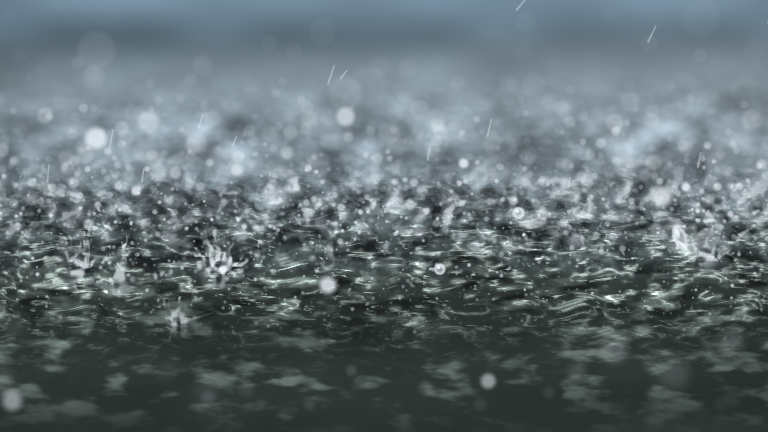
This texture is drawn by a WebGL 1 fragment shader. Its source:

```glsl
precision highp float;
// Heavy rain striking dark water: blurred spray behind, sharp splashes, soft foreground.
uniform vec2 u_resolution;

#define DEEP vec3(0.172, 0.204, 0.195)
#define MIST vec3(0.515, 0.575, 0.615)
#define SHINE vec3(0.89, 0.925, 0.95)
#define FOCUS_Y 0.37
#define FOCUS_DEPTH 0.13
#define SPRAY_GAIN 0.85
#define RIPPLE_GAIN 0.60
#define STREAKS 14

float hash(vec2 p) {
  p = fract(p * vec2(0.1317, 0.1731) + 0.137);
  p += dot(p, p.yx + 19.19);
  return fract((p.x + p.y) * p.x * 37.31);
}

vec2 hash2(vec2 p) { return vec2(hash(p), hash(p + 41.7)); }

float noise(vec2 p) {
  vec2 i = floor(p), f = fract(p);
  f = f * f * (3.0 - 2.0 * f);
  return mix(mix(hash(i), hash(i + vec2(1.0, 0.0)), f.x),
             mix(hash(i + vec2(0.0, 1.0)), hash(i + 1.0), f.x), f.y);
}

float fbm(vec2 p) {
  float sum = 0.0, gain = 0.53;
  for (int i = 0; i < 4; i++) {
    sum += gain * noise(p);
    p = mat2(1.7, 0.5, -0.5, 1.9) * p + 13.1;
    gain *= 0.5;
  }
  return sum;
}

float band(float y, float lo, float hi, float soft) {
  return smoothstep(lo - soft, lo + soft, y) * (1.0 - smoothstep(hi - soft, hi + soft, y));
}

float disc(vec2 p, vec2 centre, float radius, float blur) {
  float edge = max(radius * blur, 1.0 / u_resolution.y);
  return 1.0 - smoothstep(radius - edge, radius + edge, length(p - centre));
}

// Scattered out-of-focus drops, one candidate in each cell.
float bokeh(vec2 p, float cell, float fill, float blur, float lo, float hi) {
  float sum = 0.0;
  for (int j = -1; j <= 1; j++)
    for (int i = -1; i <= 1; i++) {
      vec2 id = floor(p / cell) + vec2(float(i), float(j));
      vec2 kind = hash2(id + cell * 731.0);
      vec2 centre = (id + hash2(id + cell * 317.0 + 9.0)) * cell;
      float radius = cell * mix(0.14, 0.42, kind.x * kind.x);
      float power = hash(id + 5.3);
      sum += disc(p, centre, radius, blur) * step(kind.y, fill)
           * band(centre.y, lo, hi, 0.09) * (0.2 + 0.8 * power * power);
    }
  return sum;
}

float streak(vec2 p, vec2 a, vec2 b, float width) {
  vec2 pa = p - a, ba = b - a;
  float t = clamp(dot(pa, ba) / dot(ba, ba), 0.0, 1.0);
  float d = length(pa - ba * t), w = width * (1.0 - 0.7 * t);
  return 1.0 - smoothstep(w * 0.4, w + 1.0 / u_resolution.y, d);
}

// Ragged fan of thin jets that break into beads.
float splash(vec2 p, vec2 base, float height, float spread, float lean) {
  float sum = 0.0;
  p += 0.012 * (vec2(noise(p * 45.0), noise(p * 45.0 + 7.0)) - 0.5);
  for (int i = 0; i < 7; i++) {
    float k = float(i), t = k / 3.0 - 1.0;
    vec2 r = hash2(base * 91.0 + k * 3.7);
    vec2 tip = base + height * vec2(lean + t * spread, 0.2 + 0.6 * r.x);
    sum += 0.5 * streak(p, base + vec2(t * spread * height * 0.4, 0.0), tip, 0.007);
    sum += 0.9 * disc(p, tip + height * vec2(t * 0.15, 0.5 * r.y), 0.003 + 0.004 * r.y, 0.5);
  }
  sum += 0.6 * disc(p, base, height * 0.22, 0.9);
  return min(sum, 1.0) * smoothstep(0.15, 0.75, noise(p * 85.0));
}

// Clear drop: pale rim, grey core, small highlight.
float bead(vec2 p, vec2 c, float r) {
  return disc(p, c, r, 0.25) * 0.85 - disc(p, c, r * 0.55, 0.7) * 0.4
       + disc(p, c + r * vec2(-0.2, 0.3), r * 0.3, 0.6) * 0.5;
}

void main() {
  vec2 p = gl_FragCoord.xy / u_resolution.y;
  float y = p.y;

  // Haze over dark water
  vec3 col = mix(DEEP, MIST, smoothstep(0.29, 0.69, y));
  col -= 0.105 * exp(-pow((y - 0.90) / 0.07, 2.0)) * (1.3 - 0.4 * p.x);
  col += 0.04 * smoothstep(0.6, 1.4, p.x) * band(y, 0.55, 0.87, 0.1);
  col += vec3(-0.06, -0.03, -0.005) * smoothstep(0.85, 1.0, y);

  // Clumped spray with dark gaps
  float clump = fbm(p * vec2(13.0, 17.0) + 3.0);
  col *= 1.0 + (clump - 0.5) * 1.1 * band(y, 0.42, 0.76, 0.12);
  float mess = fbm(p * vec2(34.0, 40.0) + clump * 2.0);
  col = mix(col, SHINE, 0.75 * smoothstep(0.5, 0.78, mess) * band(y, 0.43, 0.60, 0.09));
  col *= 1.0 - 0.5 * smoothstep(0.5, 0.25, mess) * band(y, 0.40, 0.58, 0.08);

  // Ripples, sharp near the focal line and soft towards the viewer
  float focus = exp(-pow((y - FOCUS_Y) / FOCUS_DEPTH, 2.0));
  vec2 q = vec2(p.x * 17.0, y * 52.0) + 1.2 * noise(p * 14.0);
  float crest = 1.0 - abs(2.0 * fbm(q) - 1.0);
  float glint = pow(crest, 6.0) * smoothstep(0.35, 0.8, noise(p * vec2(35.0, 80.0)));
  float fleck = smoothstep(0.62, 0.85, fbm(q * 2.3 + 31.0));
  col *= 1.0 - focus * 0.5 * smoothstep(0.42, 0.72, fbm(q * 0.8 + 8.0));
  col += vec3(0.92, 0.98, 0.95) * RIPPLE_GAIN * (glint + 0.9 * fleck) * focus;
  float swell = smoothstep(0.48, 0.78, fbm(p * vec2(15.0, 34.0) + 4.0));
  col += vec3(0.21, 0.23, 0.215) * swell * band(y, 0.05, 0.36, 0.09);
  col *= 0.9 + 0.2 * noise(p * vec2(6.0, 13.0));

  // Spray from far, large and faint, to near, small and bright
  float spray = 0.18 * bokeh(p, 0.105, 0.80, 0.22, 0.57, 0.94);
  spray += 0.42 * bokeh(p, 0.066, 0.85, 0.30, 0.53, 0.80);
  spray += 0.55 * bokeh(p, 0.047, 0.80, 0.40, 0.49, 0.73);
  spray += 0.80 * bokeh(p, 0.033, 0.75, 0.45, 0.45, 0.66);
  spray += 0.85 * bokeh(p, 0.019, 0.42, 0.50, 0.38, 0.60);
  spray += 0.90 * bokeh(p, 0.011, 0.22, 0.50, 0.26, 0.56);
  spray += 0.32 * bokeh(p, 0.080, 0.35, 0.65, 0.06, 0.26);
  spray *= mix(1.0, 0.55 + 0.9 * clump, band(y, 0.4, 0.9, 0.1));
  col = mix(col, SHINE, clamp(spray * SPRAY_GAIN, 0.0, 0.95));

  // Main splashes and drops
  float hero = splash(p, vec2(0.515, 0.37), 0.17, 0.36, 0.02);
  hero += 0.8 * splash(p, vec2(0.185, 0.36), 0.16, 0.24, 0.0);
  hero += 0.8 * splash(p, vec2(0.278, 0.345), 0.14, 0.20, -0.05);
  hero += 0.8 * splash(p, vec2(1.632, 0.405), 0.11, 0.70, 0.15);
  hero += 0.6 * splash(p, vec2(0.412, 0.255), 0.12, 0.30, 0.0);
  hero += 0.8 * disc(p, vec2(0.759, 0.34), 0.019, 0.5);
  hero += 0.6 * streak(p, vec2(0.759, 0.385), vec2(0.765, 0.44), 0.018) * noise(p * 90.0);
  hero += bead(p, vec2(1.018, 0.377), 0.013) + bead(p, vec2(1.200, 0.507), 0.014);
  hero += bead(p, vec2(1.574 + 0.25 * (0.451 - y), 0.451 + 0.45 * (y - 0.451)), 0.016);
  hero += 0.75 * disc(p, vec2(1.532, 0.544), 0.023, 0.5);
  hero += 0.75 * disc(p, vec2(0.222, 0.680), 0.024, 0.4) + 0.6 * disc(p, vec2(0.80, 0.73), 0.021, 0.4);
  hero += 0.5 * disc(p, vec2(0.028, 0.072), 0.022, 0.6) + 0.5 * disc(p, vec2(1.13, 0.118), 0.017, 0.5);
  col = mix(col, SHINE + 0.04, clamp(hero, 0.0, 1.0));

  // Falling rain
  for (int i = 0; i < STREAKS; i++) {
    vec2 r = hash2(vec2(float(i) * 7.3, 2.1));
    vec2 a = vec2((float(i) + r.x) / float(STREAKS) * 1.78, 0.55 + 0.43 * r.y);
    vec2 fall = vec2(0.003 + 0.018 * r.y, 0.012 + 0.03 * r.x);
    col = mix(col, SHINE, 0.4 * streak(p, a, a + fall, 0.0018));
  }

  col *= 1.0 - 0.08 * smoothstep(0.6, 1.05, abs(p.x - 0.889));
  gl_FragColor = vec4(clamp(col, 0.0, 1.0), 1.0);
}
```
